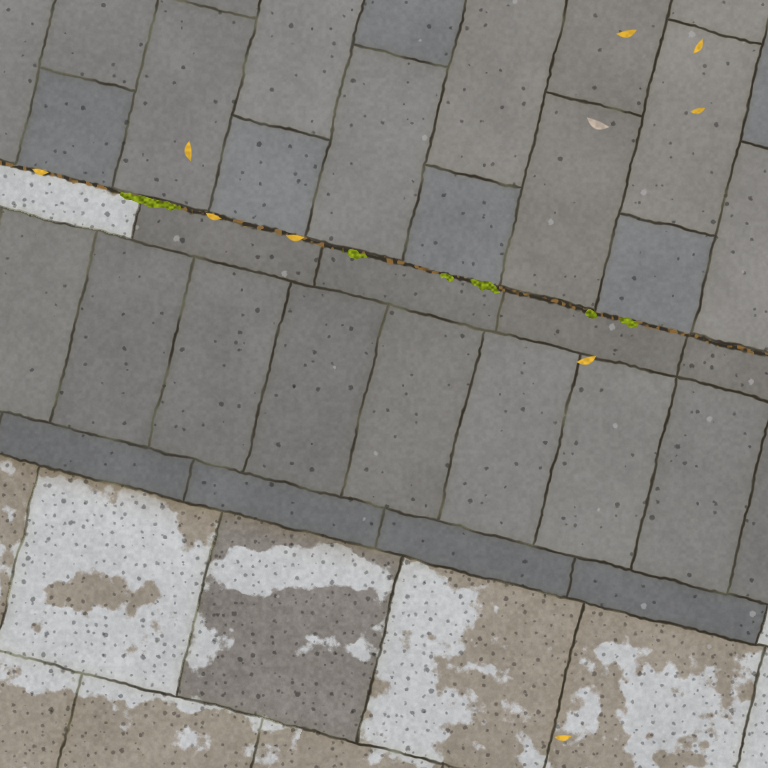
Reproduce this texture procedurally as a Shadertoy shader.

```glsl
// Slanted grey stone paving with a mossy joint and worn, lime-stained slabs below.
const float SPAN = 768.0;              // layout units per canvas height
const vec2 SKEW = vec2(.245, .252);    // slant of joints and courses
const float MOSS_LINE = 162., PALE_TOP = 455., PALE_END = 652.;
const float EDGES[5] = float[5](MOSS_LINE, 207., 411., PALE_TOP, PALE_END);
// Offset and pitch of the cross joints in each course
const vec2 COURSE[6] = vec2[6](vec2(56, 102.5), vec2(190, 193.3), vec2(155, 102.4),
    vec2(306, 203), vec2(154, 192.5), vec2(246, 192.5));
const float UPPER_TONE[9] = float[9](.505, .495, .495, .53, .51, .52, .50, .53, .53);
const float MID_TONE[9] = float[9](.50, .47, .475, .46, .485, .505, .515, .49, .47);
const float STAIN_BIAS[6] = float[6](-.02, .22, -.19, 0., .06, .16);
// Position along the joint and half length of moss clumps
const vec2 MOSS[6] = vec2[6](vec2(152, 34), vec2(355, 13), vec2(448, 7),
    vec2(484, 15), vec2(591, 6), vec2(630, 12));
// Leaf position and angle
const vec3 LEAVES[10] = vec3[10](vec3(40, 172, .2), vec3(188, 151, 1.5), vec3(213, 217, .35),
    vec3(295, 238, .1), vec3(627, 34, -.2), vec3(699, 47, -1.), vec3(698, 111, -.25),
    vec3(587, 361, -.3), vec3(563, 738, -.05), vec3(597, 125, .4));
const vec3 TAN = vec3(.59, .555, .51), LIME = vec3(.75, .755, .76), SOIL = vec3(.2, .18, .15);
const vec3 MOSS_GREEN = vec3(.46, .53, .1), LEAF_GOLD = vec3(.88, .69, .22);

float hash(vec2 p) {
    vec3 k = fract(p.xyx * .1031);
    k += dot(k, k.yzx + 33.33);
    return fract((k.x + k.y) * k.z);
}
float noise(vec2 p) {
    vec2 i = floor(p), f = fract(p);
    f *= f * (3. - 2. * f);
    return mix(mix(hash(i), hash(i + vec2(1, 0)), f.x),
               mix(hash(i + vec2(0, 1)), hash(i + 1.), f.x), f.y);
}
float fbm(vec2 p) {
    float sum = 0., amp = .5;
    for (int i = 0; i < 5; i++, amp *= .5) {
        sum += amp * noise(p);
        p = mat2(1.6, 1.2, -1.2, 1.6) * p + 7.3;
    }
    return sum;
}
float repeatDist(float t, float pitch) { return abs(fract(t / pitch + .5) - .5) * pitch; }
float blob(vec2 p, float x, float y, float w, float h) {
    vec2 r = (p - vec2(x, y)) / vec2(w, h);
    return exp(-dot(r, r));
}
// One irregular dot in some of the cells
float specks(vec2 p, float cell, float radius, float density, float aa) {
    vec2 id = floor(p / cell);
    vec2 centre = (id + .25 + .5 * vec2(hash(id + 3.1), hash(id + 8.7))) * cell;
    float d = length(p - centre) + 1.5 * noise(p * .5) - .75 - radius * (.4 + .9 * hash(id + 5.5));
    return step(hash(id), density) * (1. - smoothstep(-aa, aa, d));
}
// Amount of lime left on the worn slabs
float limeStain(vec2 p, vec2 q, int row, int col) {
    float bias = .3;
    if (row == 4) {
        bias = STAIN_BIAS[clamp(col + 1, 0, 5)] - .35 * exp((PALE_TOP - q.y) / 9.);
        bias -= .55 * blob(p, 92., 588., 52., 26.) + .5 * blob(p, 196., 545., 24., 52.);
        bias += .45 * blob(p, 300., 566., 95., 28.) + .35 * blob(p, 198., 620., 18., 70.);
        bias += .22 * blob(p, 435., 620., 55., 80.) - .28 * blob(p, 550., 630., 40., 65.);
        bias -= .3 * blob(p, 600., 625., 50., 22.);
    } else if (row == 5)
        bias = -.22 + .38 * exp((PALE_END - q.y) / 24.) - .2 * step(480., q.x);
    bias += .85 * (fbm(p / 38.) - .49) + .3 * (fbm(p / 11. + 40.) - .49);
    return smoothstep(-.045, .045, bias);
}
void mainImage(out vec4 fragColor, in vec2 fragCoord) {
    float aa = SPAN / iResolution.y;
    vec2 p = vec2(fragCoord.x, iResolution.y - fragCoord.y) * aa;
    vec2 q = p + SKEW * vec2(p.y, -p.x);
    q += 3. * vec2(noise(p / 28.), noise(p / 24. + 50.)) - 1.5;
    q += 1.6 * vec2(noise(p / 5.), noise(p / 5. + 90.)) - .8;
    // Course, slab and nearest joint
    int row = 0;
    float gap = SPAN, piece = 0.;
    for (int i = 0; i < 5; i++) {
        row += int(q.y > EDGES[i]);
        gap = min(gap, abs(q.y - EDGES[i]));
    }
    float t = q.x - COURSE[row].x, pitch = COURSE[row].y, col = floor(t / pitch);
    gap = min(gap, repeatDist(t, pitch));
    if (row == 0) {
        float s = q.y - 57. + mod(col, 2.) * 102.5;
        gap = min(gap, repeatDist(s, 205.));
        piece = floor(s / 205.);
    }
    bool pale = row >= 4 || (row == 1 && col < 0.) || (row == 3 && col > 2.);
    bool cool = row == 3 || (row == 0 && (piece < 0. ? mod(col, 4.) > 2.5 : mod(col, 2.) < .5));
    // Slab colour
    int k = clamp(int(col) + 1, 0, 8);
    float tone = row == 0 ? UPPER_TONE[k] : row == 2 ? MID_TONE[k] : row == 1 ? .465 : .435;
    if (row == 0 && cool) tone -= .03;
    float tint = cool ? .8 : .45 * hash(vec2(col + 20., row));
    vec3 color = tone * mix(vec3(1.025, 1, .965), vec3(.985, 1, 1.025), tint);
    if (pale) {
        color = row == 4 && col == 1. ? vec3(.515, .495, .475) : TAN;
        color = mix(color, LIME, limeStain(p, q, row, int(col)));
        float sand = row < 4 ? 0. : exp((PALE_TOP - q.y) / 9.) * smoothstep(600., 480., q.x);
        color = mix(color, vec3(.5, .45, .37), .6 * sand);
    }
    // Weathering and pits
    color += .07 * (fbm(p / 55. + 12.) - .48) + (pale ? .13 : .075) * (fbm(p / 4.) - .48);
    color *= 1. - .32 * specks(p, 19., 1.9, pale ? .6 : .2, aa);
    color *= 1. - .28 * specks(p + 61., 10., 1.4, pale ? .5 : .06, aa);
    color = mix(color, vec3(.68), .6 * specks(p + 29., 47., 2.6, .13, aa));
    // Joints, darker to the right and mossier to the left
    float wear = noise(p / 22. + 70.), side = p.x / SPAN;
    vec3 fill = mix(vec3(.34, .33, .23), SOIL, smoothstep(.15, .65, wear + .3 * side));
    float strength = min(.3 + .55 * wear + .25 * side, .9);
    color = mix(color, fill, strength * (1. - smoothstep(.3, 1.3 + aa, gap)));
    color *= 1. - vec3(.07, .07, .12) * exp(-gap / 4.);
    // Litter and moss along the open joint
    float away = abs(q.y - MOSS_LINE) + 2. * noise(p / 4.), moss = 0.;
    vec3 debris = mix(SOIL, vec3(.55, .41, .22), smoothstep(.45, .75, noise(p / 3.5 + 17.)));
    color = mix(color, debris, .92 * (1. - smoothstep(1.5, 3.5 + aa, away)));
    for (int i = 0; i < 6; i++)
        moss = max(moss, blob(vec2(p.x, q.y), MOSS[i].x, MOSS_LINE + 2., MOSS[i].y, 5.));
    moss = smoothstep(.42, .58, moss + .6 * noise(p / 4.5) - .3);
    color = mix(color, MOSS_GREEN * (.65 + .65 * noise(p / 2.5)), moss);
    // Fallen leaves
    for (int i = 0; i < 10; i++) {
        float c = cos(LEAVES[i].z), s = sin(LEAVES[i].z), size = i == 9 ? 12. : 7. + 4. * hash(LEAVES[i].xy);
        vec2 r = (p - LEAVES[i].xy) * mat2(c, s, -s, c);
        float d = abs(r.y + .02 * r.x * r.x) - .34 * size * (1. - r.x * r.x / (size * size));
        vec3 leaf = (i == 9 ? vec3(.74, .68, .62) : LEAF_GOLD) * (.88 + .2 * noise(p / 3.));
        color = mix(color, leaf, 1. - smoothstep(-aa, aa, d));
    }
    fragColor = vec4(clamp(color, 0., 1.), 1);
}
```
